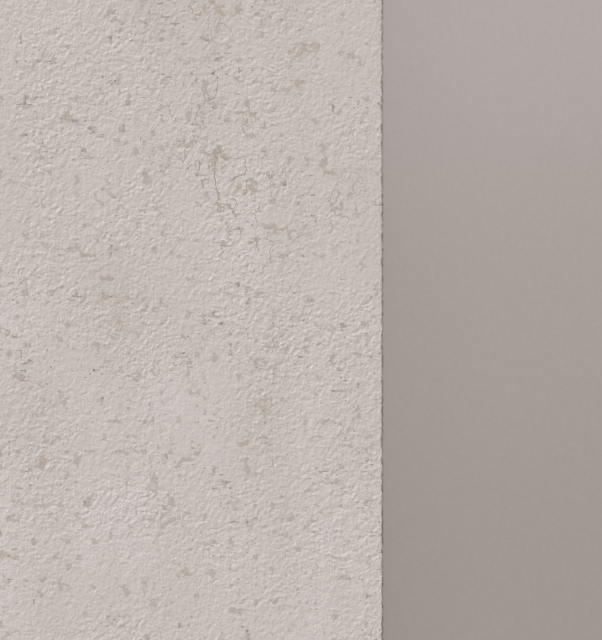
Give the GLSL for this texture, as a WebGL 2 fragment shader.

```glsl
#version 300 es
precision highp float;

uniform vec2 u_resolution;
out vec4 fragColor;

#define EDGE_X 0.634
#define GRAIN_SCALE 215.0
#define RELIEF 0.155
#define STAIN_AMOUNT 0.68
#define CHIP_AMOUNT 0.80
#define PLASTER_LIGHT vec3(0.793, 0.766, 0.749)
#define PLASTER_WARM vec3(0.732, 0.693, 0.664)
#define CHIP_COLOR vec3(0.620, 0.565, 0.505)
#define PANEL_TOP vec3(0.692, 0.655, 0.645)
#define PANEL_MIDDLE vec3(0.652, 0.617, 0.596)
#define PANEL_BOTTOM vec3(0.622, 0.588, 0.565)

// Integer lattice hash
float hash(vec2 cell) {
    uvec2 q = uvec2(ivec2(cell) + 32768);
    uint h = q.x * 1597334677u ^ q.y * 3812015801u;
    h = (h ^ (h >> 15)) * 2246822519u;
    h = (h ^ (h >> 13)) * 3266489917u;
    h ^= h >> 16;
    return float(h >> 8) / 16777216.0;
}

float noise(vec2 p) {
    vec2 i = floor(p), f = fract(p);
    f = f * f * (3.0 - 2.0 * f);
    return mix(mix(hash(i), hash(i + vec2(1, 0)), f.x),
               mix(hash(i + vec2(0, 1)), hash(i + vec2(1, 1)), f.x), f.y);
}

float fbm(vec2 p) {
    float sum = 0.0, amp = 0.533;
    for (int k = 0; k < 4; k++) {
        sum += amp * noise(p);
        p = mat2(1.6, 1.2, -1.2, 1.6) * p + 17.3;
        amp *= 0.5;
    }
    return sum;
}

// Soft elliptical region
float blob(vec2 uv, vec2 center, vec2 radius) {
    vec2 d = (uv - center) / radius;
    return exp(-dot(d, d));
}

// Fine pitted surface of the plaster
float grainHeight(vec2 p) {
    vec2 q = p * GRAIN_SCALE + 0.8 * vec2(noise(p * 90.0), noise(p * 90.0 + 31.0));
    q = mat2(0.8, 0.6, -0.6, 0.8) * q;
    return 0.40 * noise(q * 0.55 + 4.0) + 0.60 * noise(q) + 0.35 * noise(q * 1.7 + 9.0);
}

// Regions where the top coat has flaked
float wornMask(vec2 uv) {
    float m = blob(uv, vec2(0.37, 0.84), vec2(0.06, 0.07));
    m += blob(uv, vec2(0.36, 0.72), vec2(0.09, 0.06));
    m += 0.9 * blob(uv, vec2(0.42, 0.63), vec2(0.06, 0.05));
    m += 0.8 * blob(uv, vec2(0.36, 0.99), vec2(0.10, 0.035));
    m += 0.6 * blob(uv, vec2(0.30, 0.43), vec2(0.07, 0.022));
    m += 0.6 * blob(uv, vec2(0.31, 0.21), vec2(0.08, 0.04));
    m += 0.6 * blob(uv, vec2(0.57, 0.68), vec2(0.06, 0.06));
    m += 0.7 * blob(uv, vec2(0.01, 0.47), vec2(0.025, 0.03));
    return min(m, 1.0);
}

vec3 plaster(vec2 uv, vec2 p) {
    // Broad vertical stains and pale patches
    float streak = noise(vec2(p.x * 30.0, p.y * 2.2));
    float stain = 0.45 + 0.75 * (fbm(p * vec2(13.0, 6.0)) - 0.5) + 0.25 * (streak - 0.5);
    stain += 0.28 * blob(uv, vec2(0.19, 0.58), vec2(0.06, 0.10));
    stain += 0.30 * blob(uv, vec2(0.03, 0.34), vec2(0.08, 0.09));
    stain += 0.28 * blob(uv, vec2(0.43, 0.38), vec2(0.05, 0.14));
    stain += 0.20 * blob(uv, vec2(0.17, 0.93), vec2(0.05, 0.10));
    stain += 0.25 * blob(uv, vec2(0.55, 0.72), vec2(0.08, 0.14));
    stain -= 0.35 * blob(uv, vec2(0.32, 0.36), vec2(0.06, 0.08));
    stain -= 0.25 * blob(uv, vec2(0.02, 0.50), vec2(0.05, 0.07));
    vec3 color = mix(PLASTER_LIGHT, PLASTER_WARM, STAIN_AMOUNT * clamp(stain, 0.0, 1.0));

    // Raking light from the upper left
    float smoothPatch = blob(uv, vec2(0.32, 0.36), vec2(0.06, 0.08));
    float slope = grainHeight(p) - grainHeight(p + vec2(-0.0014, 0.0020));
    float roughness = (0.6 + 0.8 * noise(p * 14.0)) * (1.0 - 0.6 * smoothPatch);
    color += RELIEF * roughness * slope;

    // Small broken chips, dense in worn regions and rare elsewhere
    float worn = wornMask(uv);
    float field = fbm(p * vec2(46.0, 38.0));
    float contour = 1.0 - smoothstep(0.01, 0.045, abs(field - 0.5));
    float broken = smoothstep(0.50, 0.64, noise(p * vec2(65.0, 55.0) + 5.0) + 0.12 * worn);
    float chips = contour * broken * (0.16 + 0.70 * worn);
    float crumbs = smoothstep(0.66, 0.78, fbm(p * vec2(75.0, 85.0) + 43.0) + 0.05 * worn);
    color = mix(color, CHIP_COLOR, CHIP_AMOUNT * max(chips, 0.5 * crumbs));

    // Sparse dark pits, plus faint rows near the lower edge
    float pits = smoothstep(0.84, 0.95, noise(p * vec2(150.0, 190.0) + 71.0));
    pits *= smoothstep(0.40, 0.75, noise(p * 24.0 + 12.0) + 0.3 * worn);
    float rows = smoothstep(0.55, 1.0, cos(p.y * 330.0 + 2.0 * noise(p * 30.0)));
    rows *= smoothstep(0.4, 0.8, noise(p * 90.0));
    rows *= blob(uv, vec2(0.57, 0.22), vec2(0.07, 0.20));
    color -= vec3(0.105, 0.112, 0.118) * pits;
    return color - 0.035 * rows;
}

vec3 panel(vec2 uv, vec2 p) {
    vec3 color = mix(PANEL_BOTTOM, PANEL_MIDDLE, smoothstep(0.0, 0.58, uv.y));
    color = mix(color, PANEL_TOP, smoothstep(0.48, 1.0, uv.y));
    color += 0.010 * (smoothstep(EDGE_X, 0.85, uv.x) - 0.6);
    return color + 0.012 * (noise(p * 260.0) - 0.5);
}

void main() {
    vec2 uv = gl_FragCoord.xy / u_resolution;
    vec2 p = gl_FragCoord.xy / u_resolution.y;
    float pixel = 1.0 / u_resolution.x;

    // Crisp boundary with a broken, narrow contact shadow
    float edge = EDGE_X + 0.0012 * (noise(vec2(3.0, p.y * 190.0)) - 0.5);
    float d = uv.x - edge;
    float onPanel = smoothstep(-0.6 * pixel, 0.6 * pixel, d);
    vec3 color = mix(plaster(uv, p), panel(uv, p), onPanel);
    float shadow = exp(-pow((d - 0.0006) / 0.0019, 2.0));
    color -= shadow * (0.03 + 0.14 * noise(vec2(8.0, p.y * 210.0)));
    color -= 0.014 * onPanel * exp(-max(d, 0.0) / 0.018);

    fragColor = vec4(clamp(color, 0.0, 1.0), 1.0);
}
```
